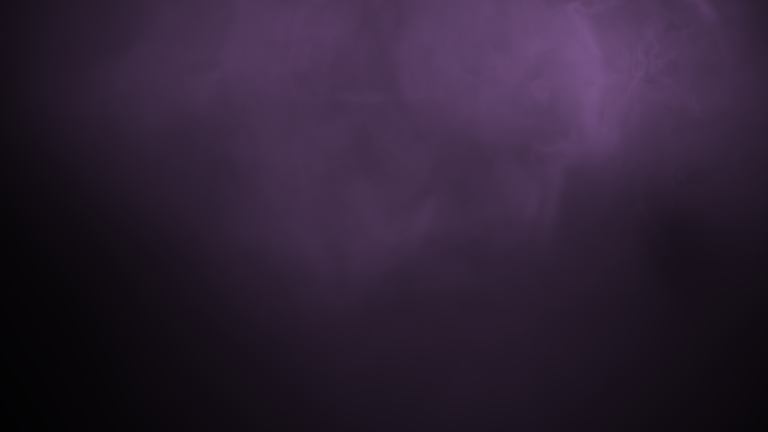
A WebGL 2 fragment shader for this background:

```glsl
#version 300 es
precision highp float;
// Violet smoke drifting over black, lit from the upper right.
// Broad elliptical glows set the light, warped fractal noise makes the
// haze, and layered ridged noise plus a few soft strands make the wisps.

#define SMOKE_TINT vec3(1.0, 0.70, 1.13)
#define GAIN 1.02
#define HAZE_SCALE 3.4
#define HAZE_CONTRAST 0.55
#define WARP 0.40
#define WISP_SCALE 3.6
#define WISP_STRENGTH 0.085
#define STRAND_BEND 0.09

uniform vec2 u_resolution;
out vec4 fragColor;

float hash(vec2 p) {
    return fract(sin(dot(p, vec2(127.1, 311.7))) * 43758.5453);
}

float noise(vec2 p) {
    vec2 cell = floor(p), f = fract(p);
    vec2 s = f * f * f * (f * (f * 6.0 - 15.0) + 10.0);
    float low = mix(hash(cell), hash(cell + vec2(1, 0)), s.x);
    float high = mix(hash(cell + vec2(0, 1)), hash(cell + vec2(1, 1)), s.x);
    return mix(low, high, s.y);
}

// Fractal noise, centred on zero.
float fbm(vec2 p) {
    float sum = 0.0, amplitude = 0.5;
    for (int i = 0; i < 5; i++) {
        sum += amplitude * (noise(p) - 0.5);
        p = mat2(1.6, 1.2, -1.2, 1.6) * p + 7.3;
        amplitude *= 0.5;
    }
    return sum;
}

// Soft ellipse of light.
float glow(vec2 p, vec2 center, vec2 radii) {
    vec2 d = (p - center) / radii;
    return exp(-dot(d, d));
}

// Soft line of smoke that fades towards both ends.
float strand(vec2 p, vec2 a, vec2 b, float width) {
    vec2 axis = b - a;
    float t = dot(p - a, axis) / dot(axis, axis);
    float d = length(p - a - axis * clamp(t, 0.0, 1.0)) / width;
    return exp(-d * d) * smoothstep(-0.1, 0.4, t) * smoothstep(1.1, 0.6, t);
}

// Large distribution of light over the unit canvas.
float lighting(vec2 p) {
    float light = 0.26 * glow(p, vec2(0.45, 0.97), vec2(0.36, 0.42));
    light += 0.25 * glow(p, vec2(0.81, 0.92), vec2(0.20, 0.33));
    light += 0.07 * glow(p, vec2(0.43, 0.50), vec2(0.20, 0.22));
    light += 0.10 * glow(p, vec2(0.58, 0.15), vec2(0.36, 0.42));
    light += 0.07 * glow(p, vec2(0.62, 0.55), vec2(0.45, 0.50));
    light += 0.06 * glow(p, vec2(0.16, 0.82), vec2(0.17, 0.30));
    light += 0.05 * glow(p, vec2(0.98, 0.65), vec2(0.12, 0.28));
    light += 0.07 * glow(p, vec2(0.78, 0.76), vec2(0.06, 0.13));
    light -= 0.03 * glow(p, vec2(0.88, 0.45), vec2(0.06, 0.13));
    light -= 0.03 * glow(p, vec2(0.67, 0.66), vec2(0.06, 0.05));
    return max(light, 0.0);
}

void main() {
    vec2 uv = gl_FragCoord.xy / u_resolution;
    vec2 p = gl_FragCoord.xy / u_resolution.y;

    // Turbulent displacement shared by every layer.
    vec2 warp = vec2(fbm(p * 2.3 + 3.1), fbm(p * 2.3 + 19.7));
    vec2 curl = vec2(fbm(p * 5.0 + 2.0 * warp), fbm(p * 5.0 - 2.0 * warp + 8.4));

    // Haze, calmer where the light is weak.
    float light = lighting(uv + 0.03 * warp + 0.025 * curl);
    float haze = fbm(HAZE_SCALE * (p + WARP * warp) + 0.5 * curl);
    haze += 0.35 * fbm(9.0 * p + 2.5 * curl + 5.0);
    light *= 1.0 + HAZE_CONTRAST * haze * smoothstep(0.03, 0.3, light);

    // Thin folds at growing scales, gathered in the upper right.
    float folds = 0.0, scale = WISP_SCALE, weight = 0.5;
    for (int i = 0; i < 3; i++) {
        float fold = fbm(scale * (p + 0.35 * warp) + 1.2 * curl + 31.0 * float(i + 1));
        folds += weight * (exp(-abs(fold) * 13.0) - 0.38);
        scale *= 1.7;
        weight *= 0.8;
    }
    float region = glow(uv, vec2(0.86, 0.80), vec2(0.18, 0.28));
    float patches = smoothstep(-0.25, 0.25, warp.x + curl.y);
    light += WISP_STRENGTH * folds * patches
           * (region + 0.22 * smoothstep(0.12, 0.35, light));

    // Single strands hanging below and beside the plume.
    vec2 q = uv + STRAND_BEND * warp + 0.03 * curl;
    light += 0.035 * strand(q, vec2(0.73, 0.68), vec2(0.70, 0.43), 0.012);
    light += 0.025 * strand(q, vec2(0.70, 0.66), vec2(0.67, 0.45), 0.014);
    light += 0.020 * strand(q, vec2(0.56, 0.62), vec2(0.51, 0.40), 0.010);
    light += 0.018 * strand(q, vec2(0.40, 0.77), vec2(0.60, 0.79), 0.012);
    light += 0.040 * strand(q, vec2(0.74, 1.02), vec2(0.77, 0.78), 0.020);
    light += 0.060 * strand(q, vec2(0.88, 1.05), vec2(0.92, 0.92), 0.012);

    fragColor = vec4(max(light * GAIN, 0.008) * SMOKE_TINT, 1.0);
}
```
